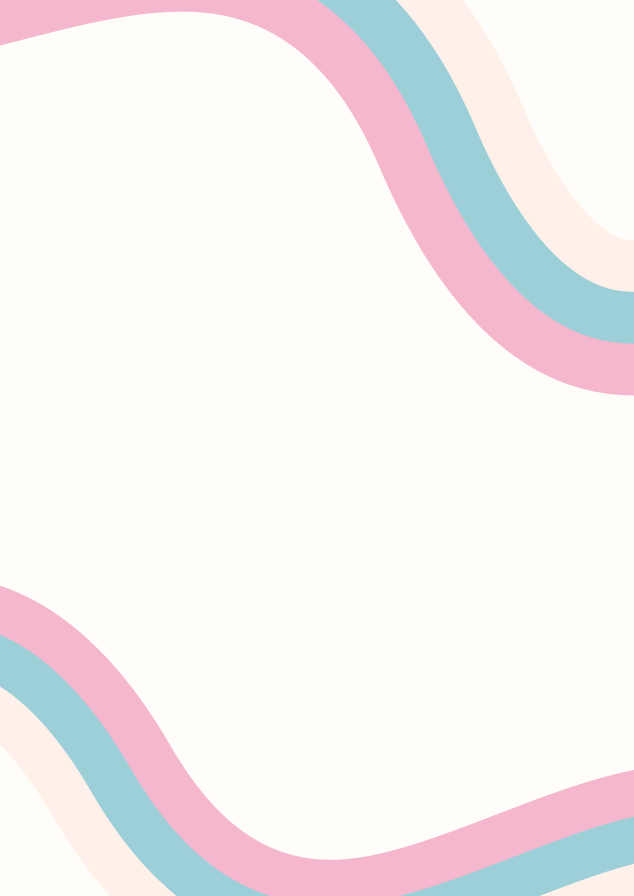
Reproduce this background procedurally as a Shadertoy shader.

```glsl
// Two striped ribbons sweep across the corners of a pale paper sheet.
// Each ribbon follows a spline of three cubic Beziers; its stripes are
// bands of signed distance measured outward from that spline.

const vec2 PAGE = vec2(5.42, 7.68);      // sheet size in design units
const float TOP_STRIPE = 0.444;          // stripe width, upper ribbon
const float BOTTOM_STRIPE = 0.392;       // stripe width, lower ribbon
const int STEPS = 28;                    // line pieces per Bezier

const vec3 PAPER = vec3(1.0, 0.994, 0.978);
const vec3 PINK  = vec3(0.957, 0.718, 0.802);
const vec3 BLUE  = vec3(0.617, 0.812, 0.847);
const vec3 CREAM = vec3(1.0, 0.946, 0.919);

// Spline knots and handles: three joined cubics each, left to right
const vec2 TOP_EDGE[10] = vec2[10](
    vec2(0.00, 7.29), vec2(0.55, 7.43), vec2(1.07, 7.58),
    vec2(1.57, 7.58), vec2(2.40, 7.58), vec2(2.90, 7.04),
    vec2(3.23, 6.28), vec2(3.65, 5.28), vec2(4.33, 4.29),
    vec2(5.42, 4.29));
const vec2 BOTTOM_EDGE[10] = vec2[10](
    vec2(0.00, 2.66), vec2(0.60, 2.46), vec2(1.08, 1.94),
    vec2(1.45, 1.30), vec2(1.80, 0.695), vec2(2.22, 0.31),
    vec2(2.83, 0.31), vec2(3.55, 0.31), vec2(4.55, 0.91),
    vec2(5.42, 1.08));

vec2 bezier(vec2 a, vec2 b, vec2 c, vec2 d, float t) {
    float s = 1.0 - t;
    return s*s*s*a + 3.0*s*s*t*b + 3.0*s*t*t*c + t*t*t*d;
}

// Signed distance to a spline, positive on its left (upper) side
float splineDistance(vec2 p, vec2 knots[10]) {
    float nearest = 1e6;
    float side = 1.0;
    for (int k = 0; k < 9; k += 3) {
        vec2 start = knots[k];
        for (int i = 1; i <= STEPS; i++) {
            float t = float(i) / float(STEPS);
            vec2 end = bezier(knots[k], knots[k+1], knots[k+2], knots[k+3], t);
            vec2 along = end - start;
            vec2 rel = p - start;
            float h = clamp(dot(rel, along) / dot(along, along), 0.0, 1.0);
            vec2 gap = rel - along * h;
            float d2 = dot(gap, gap);
            if (d2 < nearest) {
                nearest = d2;
                side = along.x * rel.y - along.y * rel.x < 0.0 ? -1.0 : 1.0;
            }
            start = end;
        }
    }
    return side * sqrt(nearest);
}

// Paint pink, blue and cream in turn, then return to paper
vec3 paintRibbon(vec3 color, float dist, float stripe, float pixel) {
    vec3 layers[4] = vec3[4](PINK, BLUE, CREAM, PAPER);
    for (int i = 0; i < 4; i++) {
        float inside = dist - float(i) * stripe;
        color = mix(color, layers[i], clamp(inside / pixel + 0.5, 0.0, 1.0));
    }
    return color;
}

void mainImage(out vec4 fragColor, in vec2 fragCoord) {
    vec2 p = fragCoord / iResolution.xy * PAGE;
    float pixel = PAGE.y / iResolution.y;

    vec3 color = PAPER;
    color = paintRibbon(color, splineDistance(p, TOP_EDGE), TOP_STRIPE, pixel);
    color = paintRibbon(color, -splineDistance(p, BOTTOM_EDGE), BOTTOM_STRIPE, pixel);
    fragColor = vec4(color, 1.0);
}
```
